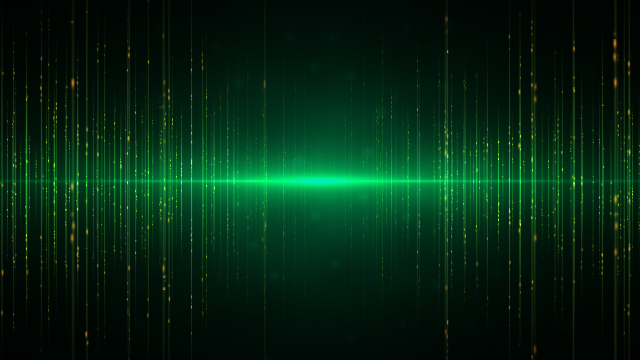
Reproduce this background procedurally as a WebGL 2 fragment shader.

```glsl
#version 300 es
precision highp float;
// Glowing green horizon crossed by vertical streaks of yellow and orange sparks.

uniform vec2 u_resolution;
out vec4 fragColor;

// Lengths are in canvas heights, measured from the canvas centre.
const int LAYERS = 5;               // nearest layer first
const float PITCH = 0.25;           // streak spacing of the nearest layer
const float SHIFT = 0.086;          // sideways shift of the streak grid
const float CENTRE_GAP = 0.13;      // half width kept clear of near streaks
const float HORIZON = -0.003;
const float SPARK_GAIN = 0.72;
const float STEM_GAIN = 0.50;
const vec2 CORE_SIZE = vec2(0.20, 0.016);
const vec2 HALO_SIZE = vec2(0.30, 0.042);
const float HAZE_HEIGHT = 0.18;

const vec3 NIGHT = vec3(0.0, 0.005, 0.002);
const vec3 HAZE = vec3(0.01, 0.33, 0.16);
const vec3 TEAL = vec3(0.0, 0.105, 0.078);
const vec3 EMERALD = vec3(0.0, 0.97, 0.42);
const vec3 CYAN = vec3(0.0, 0.92, 0.80);
const vec3 STEM_GREEN = vec3(0.08, 0.60, 0.20);
const vec3 STEM_OLIVE = vec3(0.36, 0.46, 0.10);
const vec3 YELLOW = vec3(0.80, 0.72, 0.08);
const vec3 ORANGE = vec3(1.0, 0.48, 0.06);

float hash(vec2 p) {
    return fract(sin(dot(p, vec2(127.1, 311.7))) * 43758.547);
}

float bell(float x) {
    return exp(-x * x);
}

// Distance to the nearest scattered point, in cells.
float cellular(vec2 p) {
    vec2 cell = floor(p);
    float nearest = 2.0;
    for (int y = -1; y <= 1; y++) {
        for (int x = -1; x <= 1; x++) {
            vec2 c = cell + vec2(x, y);
            vec2 point = c + vec2(hash(c), hash(c + 41.3));
            nearest = min(nearest, length(point - p));
        }
    }
    return nearest;
}

// One depth layer of thin stems carrying clustered sparks.
vec3 streaks(vec2 p, float layer, float pixel) {
    float depth = layer / float(LAYERS - 1);
    float pitch = PITCH * exp2(-layer);
    float column = floor((p.x - SHIFT) / pitch + 0.5);
    float seed = hash(vec2(column, layer * 17.0 + 3.0));
    float pick = hash(vec2(column + 9.2, layer * 5.0));
    float jitter = (seed - 0.5) * (layer < 0.5 ? 0.2 : 0.6);
    float x = SHIFT + pitch * (column + jitter);
    float outward = smoothstep(0.0, 0.75, abs(x));
    float gap = CENTRE_GAP * (1.0 - depth);
    float present = smoothstep(gap * 0.7, gap + 0.001, abs(x));
    present *= step(pick, mix(1.0, 0.75, depth));
    present *= mix(0.25, 1.0, smoothstep(0.04, 0.35, abs(x)));
    float reach = mix(0.85, 0.26, depth) * (0.45 + 0.9 * hash(vec2(seed, layer)));
    float height = abs(p.y);

    // Stem, kept at least about a pixel wide
    float width = mix(0.0036, 0.0009, sqrt(depth)) * mix(0.45, 1.0, outward);
    float drawn = max(width, 0.5 * pixel);
    float stem = bell((p.x - x) / drawn) * width / drawn;
    stem *= smoothstep(reach, reach * 0.1, height);
    vec3 stemColor = mix(STEM_OLIVE, STEM_GREEN, exp(-height / 0.15));
    vec3 light = stemColor * stem * STEM_GAIN * mix(0.6, 1.2, depth);

    // Sparks, larger and more orange when near
    float size = mix(0.036, 0.0085, sqrt(depth)) * mix(0.75, 1.0, outward);
    float row = floor(p.y / size);
    vec2 key = vec2(column * 3.1 + layer * 71.0, row);
    float chance = hash(key);
    float shade = hash(key + 23.7);
    float side = hash(key + 57.1) - 0.5;
    float cluster = 0.5 + 0.5 * sin(p.y * mix(15.0, 38.0, depth) + seed * 50.0);
    float lit = step(chance, 0.04 + 0.46 * cluster * cluster);
    vec2 offset = vec2(p.x - x - side * width * 1.8,
        p.y - (row + 0.35 + 0.3 * shade) * size);
    vec2 radius = vec2(mix(0.0042, 0.0014, sqrt(depth)) * mix(0.5, 1.0, outward),
        size * mix(0.14, 0.34, shade));
    vec2 shown = max(radius, vec2(0.5 * pixel));
    float spark = bell(length(offset / shown)) * lit;
    spark *= radius.x / shown.x;
    spark *= smoothstep(reach, reach * 0.4, height) * (0.25 + 0.85 * shade);
    float warmth = clamp(0.75 - 1.1 * depth + 0.8 * height, 0.0, 1.0);
    light += mix(YELLOW, ORANGE, warmth) * spark * SPARK_GAIN;
    return light * present;
}

void main() {
    vec2 p = (gl_FragCoord.xy - 0.5 * u_resolution) / u_resolution.y;
    p.y -= HORIZON;
    float pixel = 1.0 / u_resolution.y;
    float height = abs(p.y);

    // Haze with soft cloudy variation and faint specks
    float cloud = 0.88 + 0.22 * cellular(p * 5.0 + 2.0);
    vec3 color = NIGHT;
    color += HAZE * cloud * exp(-height / HAZE_HEIGHT) * bell(p.x / 0.85);
    color += TEAL * cloud * bell(length(p / vec2(0.36, 0.36)));
    float speck = bell(cellular(p * 6.0 + 7.0) / 0.08);
    color += TEAL * 0.5 * speck * bell(length(p / vec2(0.55, 0.5)));

    // Streaks from near to far
    for (int i = 0; i < LAYERS; i++) {
        color += streaks(p, float(i), pixel);
    }

    // Horizon beam, halo and bright core
    float beamWidth = max(0.003, 0.7 * pixel);
    float shimmer = 0.85 + 0.15 * sin(p.x * 43.0) * sin(p.x * 19.0 + 1.0);
    float beam = exp(-height / beamWidth) * (0.14 + 0.5 * bell(p.x / 0.45));
    color += EMERALD * beam * shimmer;
    color += EMERALD * 0.5 * exp(-length(p / HALO_SIZE));
    float core = bell(length(p / CORE_SIZE));
    color = mix(color, EMERALD, 0.9 * core);
    color = mix(color, CYAN, bell(length(p / (CORE_SIZE * vec2(0.4, 0.5)))));

    fragColor = vec4(clamp(color, 0.0, 1.0), 1.0);
}
```
